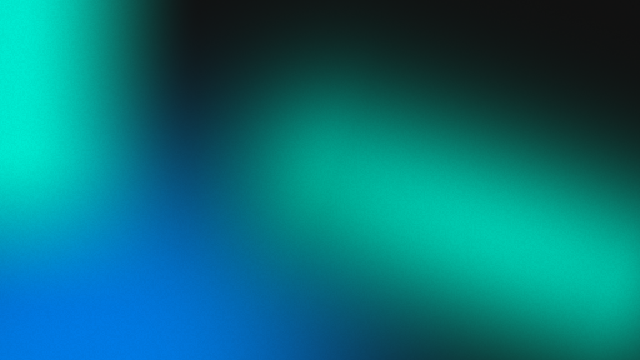
Reproduce this background procedurally as a Shadertoy shader.

```glsl
const vec3 NIGHT = vec3(0.065);
const vec3 BLUE  = vec3(0.0, 0.475, 0.885);
const vec3 MINT  = vec3(0.0, 0.905, 0.805);
const vec3 GREEN = vec3(0.0, 0.785, 0.68);

// Positions and sizes are in canvas heights
const vec2  BLUE_CENTER  = vec2(0.23, -0.02);
const vec2  BLUE_RADIUS  = vec2(0.78, 0.62);
const vec2  MINT_FADE_X  = vec2(0.05, 0.56);
const vec2  MINT_FADE_Y  = vec2(0.12, 0.60);
const vec2  RIDGE_START  = vec2(0.93, 0.50);
const vec2  RIDGE_END    = vec2(1.67, 0.236);
const float RIDGE_WIDTH  = 0.28;
const float RIDGE_PEAK   = 0.62;
const float RIDGE_SAG    = 0.4;
const float GRAIN_CELLS  = 288.0;
const float GRAIN_AMOUNT = 0.035;

float hash(vec2 cell) {
    vec3 q = fract(cell.xyx * 0.1031);
    q += dot(q, q.yzx + 33.33);
    return fract((q.x + q.y) * q.z);
}

float blueGlow(vec2 p) {
    float r = length((p - BLUE_CENTER) / BLUE_RADIUS);
    return exp(-r * r * r);
}

float mintGlow(vec2 p) {
    float across = 1.0 - smoothstep(MINT_FADE_X.x, MINT_FADE_X.y, p.x);
    return across * smoothstep(MINT_FADE_Y.x, MINT_FADE_Y.y, p.y);
}

// Soft capsule: x is coverage, y is brightness along the ridge
vec2 ridgeGlow(vec2 p) {
    vec2 axis = RIDGE_END - RIDGE_START;
    vec2 offset = p - RIDGE_START;
    float along = clamp(dot(offset, axis) / dot(axis, axis), 0.0, 1.0);
    float d = length(offset - axis * along) / RIDGE_WIDTH;
    float shift = along - RIDGE_PEAK;
    return vec2(exp(-d * d), 1.0 - RIDGE_SAG * shift * shift);
}

void mainImage(out vec4 fragColor, in vec2 fragCoord) {
    // Keep the composition's width on any aspect ratio
    vec2 p = fragCoord / iResolution.xy * vec2(16.0 / 9.0, 1.0);

    // Layered glows
    vec3 color = mix(NIGHT, BLUE, blueGlow(p));
    color = mix(color, MINT, mintGlow(p));
    vec2 ridge = ridgeGlow(p);
    color = mix(color, GREEN * ridge.y, ridge.x);

    // Fine grain, stronger in the light
    float grain = hash(floor(p * GRAIN_CELLS)) - 0.5;
    color *= 1.0 + GRAIN_AMOUNT * grain;

    fragColor = vec4(color, 1.0);
}
```
